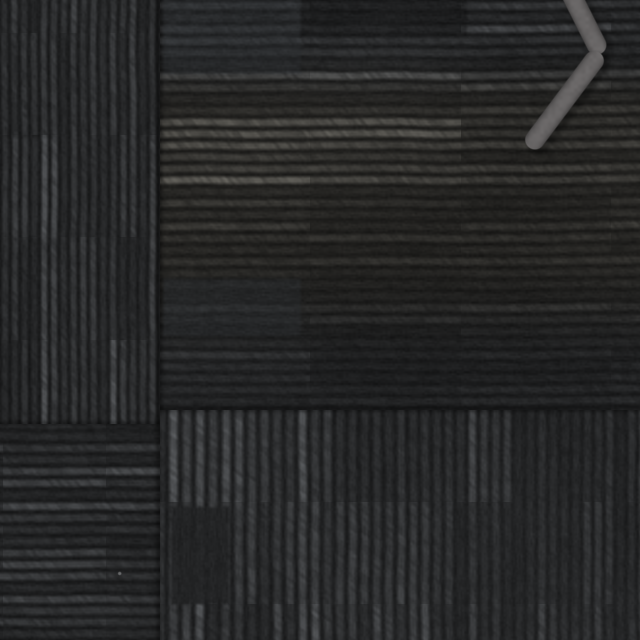
Give the GLSL for this texture, as a WebGL 2 fragment shader.

```glsl
#version 300 es
precision highp float;
// Charcoal carpet tiles laid quarter-turned around a crossing of seams, with two grey rods.
// Each tile is a run of ribs whose brightness is hashed per rib and per block of length;
// noise adds fibre and slow tone changes, and capsule distances shape the rods.
uniform vec2 u_resolution;
out vec4 fragColor;

float hash(vec2 p) {
  vec3 q = fract(vec3(p.xyx) * vec3(0.1031, 0.1030, 0.0973));
  q += dot(q, q.yzx + 33.33);
  return fract((q.x + q.y) * q.z);
}

float noise(vec2 p) {
  vec2 i = floor(p), f = fract(p);
  f = f * f * (3.0 - 2.0 * f);
  return mix(mix(hash(i), hash(i + vec2(1, 0)), f.x),
             mix(hash(i + vec2(0, 1)), hash(i + vec2(1, 1)), f.x), f.y);
}

// Soft-edged rectangle between two corners
float patchMask(vec2 p, vec2 low, vec2 high) {
  vec2 d = abs(p - 0.5 * (low + high)) - 0.5 * (high - low);
  return smoothstep(0.004, -0.004, max(d.x, d.y));
}

// x: distance to the segment, y: signed offset across it
vec2 segment(vec2 p, vec2 a, vec2 b) {
  vec2 d = b - a, q = p - a;
  float h = clamp(dot(q, d) / dot(d, d), 0.0, 1.0);
  return vec2(length(q - d * h), (q.x * d.y - q.y * d.x) / length(d));
}

void addRod(inout vec3 color, vec2 p, vec2 a, vec2 b, float radius) {
  float shadow = segment(p + vec2(-0.006, 0.006), a, b).x;
  color *= 1.0 - 0.3 * smoothstep(radius + 0.009, radius - 0.004, shadow);
  vec2 s = segment(p, a, b);
  float shade = 1.0 - 0.35 * pow(clamp(abs(s.y) / radius, 0.0, 1.0), 3.0);
  vec3 grey = vec3(0.41, 0.40, 0.40) * shade * (0.96 + 0.08 * noise(p * 170.0));
  color = mix(color, grey, smoothstep(radius + 0.0015, radius - 0.0015, s.x));
}

void main() {
  vec2 p = gl_FragCoord.xy / u_resolution;

  // Four tiles, the right pair meeting slightly higher
  bool right = p.x > 0.25;
  float seamY = right ? 0.36 : 0.338;
  bool top = p.y > seamY;
  bool upright = right != top;
  float tile = (right ? 1.0 : 0.0) + (top ? 2.0 : 0.0);

  // Coordinates along and across the ribs, with a slight waver
  vec2 along = upright ? p.yx : p;
  float across = along.y + 0.0022 * (noise(vec2(along.x * 13.0, along.y * 9.0 + tile)) - 0.5);
  if (right && top) across -= 0.05 * pow(max(p.x - 0.7, 0.0), 2.0) * p.y;
  float count = upright ? (right ? 46.0 + 7.0 * (p.x - 0.25) : 65.0) : 55.0;
  float rib = across * count;
  float ribId = floor(rib);
  float blockLength = right && top ? 0.235 : 0.16;
  float blockStart = right ? (top ? 0.25 : 0.056) : (top ? 0.629 : 0.005);
  float block = floor((along.x - blockStart) / blockLength);
  float seed = 17.0 * tile;

  // Rib brightness: partly shared by the whole rib, partly by its block
  float wholeRib = hash(vec2(ribId, seed));
  float ribBlock = hash(vec2(ribId + 71.0, block + seed + 5.0));
  float group = hash(vec2(floor(ribId / 5.0) + 31.0, block + seed + 9.0));
  float strength = (0.35 + 0.65 * wholeRib) * (0.5 + 0.7 * ribBlock) * (0.65 + 0.5 * group);

  // Contrast changes over each tile
  float contrast = 1.0;
  if (right && top) {
    contrast = mix(0.48, 1.1, smoothstep(0.64, 0.74, p.y));
    contrast *= mix(1.0, 0.75, smoothstep(0.88, 0.93, p.y));
  } else if (right) {
    contrast = mix(1.05, 0.65, smoothstep(0.45, 1.0, p.x));
  }
  float plain = patchMask(p, vec2(0.268, 0.056), vec2(0.358, 0.208));
  float dim = patchMask(p, vec2(0.47, 0.942), vec2(0.73, 1.1));
  float pale = patchMask(p, vec2(0.255, 0.475), vec2(0.47, 0.565))
             + patchMask(p, vec2(0.255, 0.885), vec2(0.47, 1.1));
  float bright = patchMask(p, vec2(-0.1, 0.629), vec2(0.092, 0.785));
  contrast *= (1.0 - 0.9 * plain) * (1.0 - 0.5 * dim) * (1.0 - 0.35 * min(pale, 1.0));

  // Rounded rib with a dark groove, broken up by fibres
  float ridge = smoothstep(0.5, 0.08, abs(fract(rib) - 0.5));
  float fibre = noise(along * vec2(85.0, 330.0) + seed) - 0.5;
  float grain = noise(p * 260.0) - 0.5;
  float twist = noise(vec2(along.x * 150.0 + rib * 2.0, ribId)) - 0.5;
  float level = 0.108 + 0.165 * ridge * strength * contrast * (1.0 + 0.5 * twist);
  level += 0.026 * fibre + 0.02 * grain + 0.022 * (noise(p * 5.0 + 3.0) - 0.5);
  level += 0.03 * pale + 0.035 * bright * ridge + 0.016 * plain - 0.012 * dim;
  if (right && !top) level += 0.012;

  // Cool greys, warmer in the middle of the large upper tile
  float warm = right && top ? smoothstep(0.42, 0.6, p.y) * smoothstep(0.93, 0.82, p.y) : 0.0;
  vec3 tint = mix(vec3(0.975, 1.0, 1.03), vec3(1.03, 1.01, 0.95), warm);
  vec3 color = level * mix(tint, vec3(0.95, 1.0, 1.05), min(pale, 1.0) * 0.7);

  // Dark seams between the tiles
  vec2 seam = abs(p - vec2(0.249, seamY)) / vec2(0.006, 0.005);
  color *= 1.0 - 0.36 * exp(-seam.x * seam.x);
  color *= 1.0 - 0.3 * exp(-seam.y * seam.y);

  // Two rods meeting at a bend, and a tiny pale fleck
  addRod(color, p, vec2(0.887, 1.02), vec2(0.932, 0.930), 0.0155);
  addRod(color, p, vec2(0.836, 0.782), vec2(0.928, 0.905), 0.0155);
  color += 0.25 * smoothstep(0.004, 0.001, length(p - vec2(0.187, 0.104)));

  fragColor = vec4(color, 1.0);
}
```
